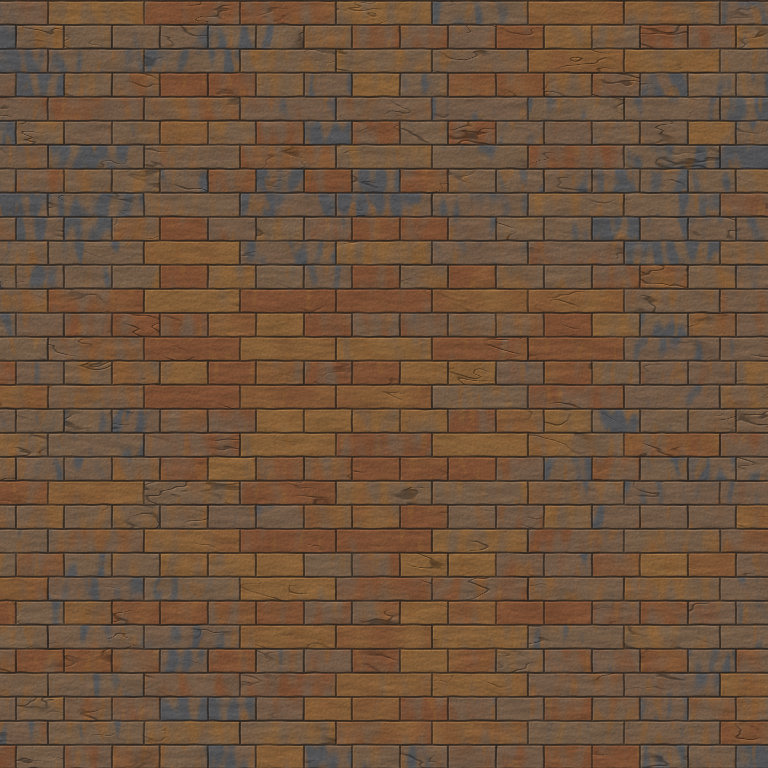
This texture is drawn by a three.js fragment shader. Its source:

```glsl
// Weathered clay brick wall: 32 courses, alternating 8 long and 16 short bricks.
varying vec2 vUv;

vec2 hash2(vec2 p) {
  p = vec2(dot(p, vec2(127.1, 311.7)), dot(p, vec2(269.5, 183.3)));
  return fract(sin(p) * 43758.5);
}

// Gradient noise, roughly -1 to 1
float noise(vec2 p) {
  vec2 i = floor(p), f = fract(p);
  vec2 u = f * f * f * (f * (f * 6.0 - 15.0) + 10.0);
  vec2 e = vec2(0.0, 1.0);
  float a = dot(hash2(i) * 2.0 - 1.0, f);
  float b = dot(hash2(i + e.yx) * 2.0 - 1.0, f - e.yx);
  float c = dot(hash2(i + e.xy) * 2.0 - 1.0, f - e.xy);
  float d = dot(hash2(i + 1.0) * 2.0 - 1.0, f - 1.0);
  return 1.4 * mix(mix(a, b, u.x), mix(c, d, u.x), u.y);
}

// Brick id in xy, distance to the nearest joint in z
vec3 brickAt(vec2 p) {
  p += 0.0008 * vec2(noise(p * 55.0), noise(p * 55.0 + 9.0)) - vec2(0.0, 0.001);
  float row = floor(p.y * 32.0);
  float shortRow = mod(row, 2.0);
  float count = 8.0 + 8.0 * shortRow;
  float x = p.x * count - mix(0.5, 0.3333, shortRow);
  vec2 f = vec2(fract(x), fract(p.y * 32.0));
  vec2 edge = min(f, 1.0 - f) / vec2(count, 32.0);
  return vec3(floor(x), row, min(edge.x, edge.y));
}

// Dark joint line, fading in and out along its length
float jointAt(vec2 p, float edge) {
  float strength = 0.8 + 0.35 * noise(p * 24.0 + 31.0);
  return strength * (1.0 - smoothstep(0.0003, 0.0022, edge));
}

// Thin slanting cracks on scattered bricks
float crackAt(vec2 p, vec2 shift) {
  vec2 q = p * vec2(17.0, 48.0) + shift;
  float line = abs(noise(q + 0.35 * noise(q * 2.5)));
  return (1.0 - smoothstep(0.0, 0.09, line)) * smoothstep(0.1, 0.5, noise(p * 14.0 + shift));
}

float heightAt(vec2 p) {
  vec3 brick = brickAt(p);
  vec2 shift = hash2(brick.xy) * 40.0;
  float wrinkles = noise(p * vec2(28.0, 115.0) + shift);
  float pits = noise(p * vec2(110.0, 190.0) + shift);
  float grain = noise(p * 330.0);
  return 0.4 * wrinkles + 0.24 * pits + 0.2 * grain
    - 0.55 * crackAt(p, shift) - 0.75 * jointAt(p, brick.z);
}

void main() {
  vec2 p = vec2(vUv.x, 1.0 - vUv.y);
  vec3 brick = brickAt(p);
  vec2 rnd = hash2(brick.xy + 5.0);
  vec2 shift = rnd * 40.0;

  // Fired clay, varying from red brown to ochre
  float hue = rnd.x + 0.35 * noise(p * vec2(30.0, 18.0) + shift);
  vec3 color = mix(vec3(0.46, 0.295, 0.195), vec3(0.50, 0.36, 0.215), smoothstep(0.1, 0.95, hue));

  // Upright stains of grey brown, then slate, gathered towards the sides
  float streak = noise(vec2(p.x * 62.0, p.y * 22.0) + shift);
  float cluster = noise(p * 3.6 + 2.7) + 0.7 * noise(p * 8.0 + 14.0);
  float weather = 0.45 * cluster + 0.8 * (rnd.y - 0.5) + 0.55 * streak
    + 0.65 * (length((p - 0.5) * vec2(1.0, 0.8)) - 0.3);
  color = mix(color, vec3(0.42, 0.345, 0.28), 0.85 * smoothstep(-0.3, 0.22, weather));
  color = mix(color, vec3(0.30, 0.31, 0.325), 0.9 * smoothstep(0.38, 0.65, weather));

  // Orange flecks left inside the stains
  float fleck = smoothstep(0.25, 0.5, noise(vec2(p.x * 85.0, p.y * 26.0) + shift.yx));
  color = mix(color, vec3(0.50, 0.34, 0.19), 0.5 * fleck);

  // Soft tonal bands and fine grain
  color *= 1.02 + 0.09 * noise(p * vec2(22.0, 95.0) + shift) + 0.06 * noise(p * 250.0 + 7.0);

  // Relief lit from the upper left
  float slope = heightAt(p) - heightAt(p - vec2(0.0007, 0.0014));
  color *= 1.0 + clamp(0.42 * slope, -0.4, 0.28);

  // Cracks and joints
  color *= 1.0 - 0.28 * crackAt(p, hash2(brick.xy) * 40.0);
  color = mix(color, vec3(0.14, 0.12, 0.105), clamp(0.85 * jointAt(p, brick.z), 0.0, 1.0));

  gl_FragColor = vec4(color, 1.0);
}
```
